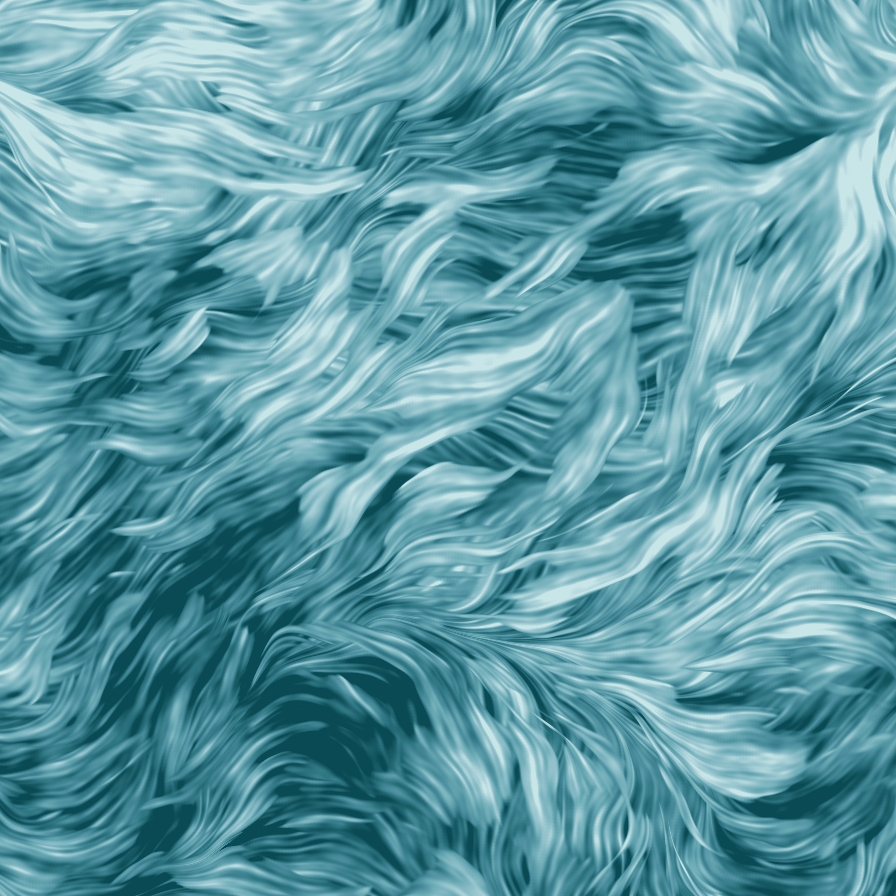
This texture is drawn by a Shadertoy shader. Its source:

```glsl
// Long teal fur: two coats of hair combed along a wavy direction field.
// Noise grains of three sizes are smeared along the field into hairs, strands
// and locks; the locks of the upper coat cover a darker coat underneath.

#define HAIR_FREQ 215.0    // grains per canvas height, single hairs
#define STRAND_FREQ 80.0   // bundles of hairs
#define LOCK_FREQ 26.0     // broad locks
#define HAIR_LENGTH 0.125  // length of the smear
#define STEPS 34           // samples along one hair
#define WAVE 0.5           // regular sway of the combing direction
#define SWIRL 2.5          // large irregular turns
#define CURL 1.7           // turns of single locks
#define FRIZZ 0.9          // small disorder between strands
#define UNDER_SHADE 0.6    // darkening of the lower coat
#define CONTRAST 1.0
#define BRIGHTNESS 0.03

// Tones from deep shadow to lit tips
const vec3 TONES[6] = vec3[6](
    vec3(0.08, 0.34, 0.38), vec3(0.18, 0.46, 0.51), vec3(0.30, 0.56, 0.62),
    vec3(0.42, 0.67, 0.71), vec3(0.56, 0.75, 0.79), vec3(0.71, 0.85, 0.87));

float hash(vec2 p) {
    return fract(sin(dot(p, vec2(127.1, 311.7))) * 43758.5453);
}

float noise(vec2 p) {
    vec2 cell = floor(p);
    vec2 f = fract(p);
    f = f * f * (3.0 - 2.0 * f);
    float low = mix(hash(cell), hash(cell + vec2(1.0, 0.0)), f.x);
    float high = mix(hash(cell + vec2(0.0, 1.0)), hash(cell + 1.0), f.x);
    return mix(low, high, f.y);
}

// Unit vector from root to tip of the hair at p
vec2 combing(vec2 p, float coat) {
    float angle = -0.2 - WAVE * cos(9.0 * p.x + 2.5 * sin(4.0 * p.y));
    angle += SWIRL * (noise(p * 3.1 + 4.7) - 0.5);
    angle += CURL * (noise(p * 7.3 + 13.0 + coat * 5.3) - 0.5);
    angle += FRIZZ * (noise(p * 21.0 + 31.0 + coat * 17.7) - 0.5);
    return vec2(cos(angle), sin(angle));
}

// Smeared grains as (hair, strand, lock), each with mean 0 and deviation near 1.
// Sampling only towards the tip gives crisp tips and fading roots.
vec3 comb(vec2 p, float coat) {
    vec3 sum = vec3(0.0);
    float total = 0.0;
    float stride = HAIR_LENGTH / float(STEPS);
    for (int i = 0; i < STEPS; i++) {
        float s = (float(i) + 0.5) / float(STEPS);
        float weight = smoothstep(0.0, 0.12, s) * (1.0 - s);
        vec3 grain = vec3(noise(p * HAIR_FREQ + coat * 41.0),
                          noise(p * STRAND_FREQ + coat * 23.0 + 7.0),
                          noise(p * LOCK_FREQ + coat * 11.0 + 19.0));
        sum += weight * (grain - 0.5);
        total += weight;
        p += combing(p, coat) * stride;
    }
    return sum / total / vec3(0.057, 0.094, 0.14);
}

// Brightness of one coat, with the strongest hairs lifted as bright wisps
float coatLight(vec3 fur) {
    return dot(fur, vec3(0.52, 0.48, 0.42)) + 0.35 * max(fur.x - 1.0, 0.0);
}

// Slow light and shade over the pile, with a few deep hollows
float pileLight(vec2 p) {
    float light = 0.7 * (p.y - 0.5) + 1.6 * (noise(p * 3.4 + 8.0) - 0.5);
    light += 0.9 * (noise(p * 8.0 + 2.0) - 0.5);
    return light - 0.8 * smoothstep(0.3, 0.1, noise(p * 6.0 + 27.0));
}

vec3 furColor(float light) {
    float t = (light + 1.75) / 0.67;
    int i = int(clamp(floor(t), 0.0, 4.0));
    float blend = clamp(t - float(i), -0.4, 1.5);
    return clamp(mix(TONES[i], TONES[i + 1], blend), 0.0, 1.0);
}

void mainImage(out vec4 fragColor, in vec2 fragCoord) {
    vec2 p = fragCoord / iResolution.y;

    vec3 upper = comb(p, 0.0);
    vec3 lower = comb(p, 1.0);

    // Upper locks end in strands where the lower coat shows through
    float cover = smoothstep(-0.4, 0.1, dot(upper, vec3(0.12, 0.45, 0.7)));
    float light = mix(coatLight(lower) - UNDER_SHADE, coatLight(upper), cover);

    light = (light + pileLight(p)) * CONTRAST + BRIGHTNESS;
    fragColor = vec4(furColor(light), 1.0);
}
```
